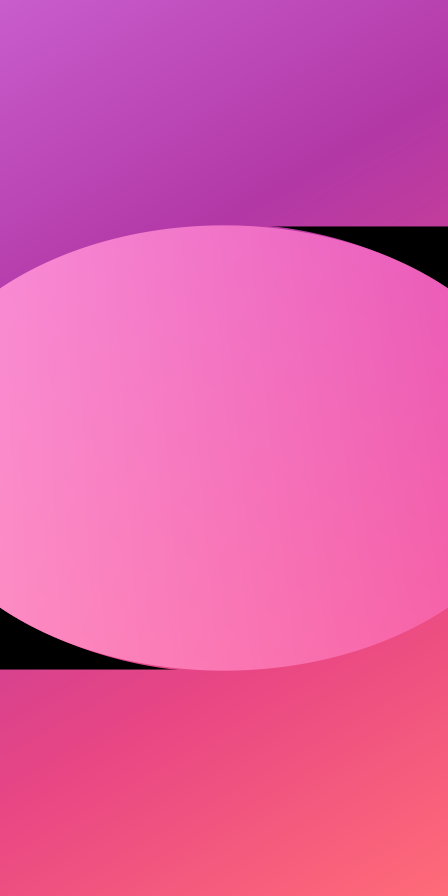
Reproduce this background procedurally as a WebGL 2 fragment shader.

```glsl
#version 300 es
precision highp float;
// Glossy pink ellipse over a slanted purple-to-coral gradient, with two black wedges.

uniform vec2 u_resolution;
out vec4 fragColor;

const vec2 ELLIPSE_RADII = vec2(0.717, 0.497);
const float WEDGE_HEIGHT = 0.4945;
const float RIM_WIDTH = 0.0035;

vec3 rgb(float r, float g, float b) {
    return vec3(r, g, b) / 255.0;
}

// Approximate signed distance to an ellipse centred on the origin
float ellipseDistance(vec2 p, vec2 radii) {
    float k = length(p / radii);
    float slope = length(p / (radii * radii));
    return k * (k - 1.0) / max(slope, 1e-4);
}

// Antialiased inside of a distance field
float coverage(float d, float pixel) {
    return clamp(0.5 - d / pixel, 0.0, 1.0);
}

// Four-stop ramp running from the upper left to the lower right
vec3 slantedGradient(vec2 p) {
    const vec2 direction = vec2(0.5, -0.866);
    const float span = 2.232;
    float t = 0.5 + dot(p, direction) / span;
    vec3 orchid = rgb(201.0, 93.0, 204.0);
    vec3 purple = rgb(178.0, 56.0, 166.0);
    vec3 rose = rgb(232.0, 70.0, 132.0);
    vec3 coral = rgb(255.0, 107.0, 120.0);
    vec3 color = mix(orchid, purple, clamp(t / 0.3, 0.0, 1.0));
    color = mix(color, rose, clamp((t - 0.3) / 0.4, 0.0, 1.0));
    return mix(color, coral, clamp((t - 0.7) / 0.3, 0.0, 1.0));
}

// Bilinear blend of four tints across the ellipse
vec3 ellipseFill(vec2 p) {
    vec2 q = p + 0.5;
    vec3 upper = mix(rgb(248.0, 138.0, 213.0), rgb(233.0, 92.0, 187.0), q.x);
    vec3 lower = mix(rgb(253.0, 139.0, 192.0), rgb(248.0, 99.0, 165.0), q.x);
    return mix(lower, upper, q.y);
}

// Wedges in the upper right and lower left, bounded by a flat edge and the ellipse
float wedgeMask(vec2 p, float ellipse, float pixel) {
    float sameSign = step(0.0, p.x * p.y);
    float flatEdge = coverage(abs(p.y) - WEDGE_HEIGHT, pixel);
    float rim = RIM_WIDTH * (1.0 - smoothstep(0.1, 0.42, abs(p.x)));
    return sameSign * flatEdge * coverage(rim - ellipse, pixel);
}

void main() {
    // Canvas width is one unit, height two
    vec2 p = (gl_FragCoord.xy / u_resolution - 0.5) * vec2(1.0, 2.0);
    float pixel = max(1.0 / u_resolution.x, 2.0 / u_resolution.y);
    float ellipse = ellipseDistance(p, ELLIPSE_RADII);

    vec3 color = slantedGradient(p);
    color = mix(color, vec3(0.0), wedgeMask(p, ellipse, pixel));
    color = mix(color, ellipseFill(p), coverage(ellipse, pixel));
    fragColor = vec4(color, 1.0);
}
```
